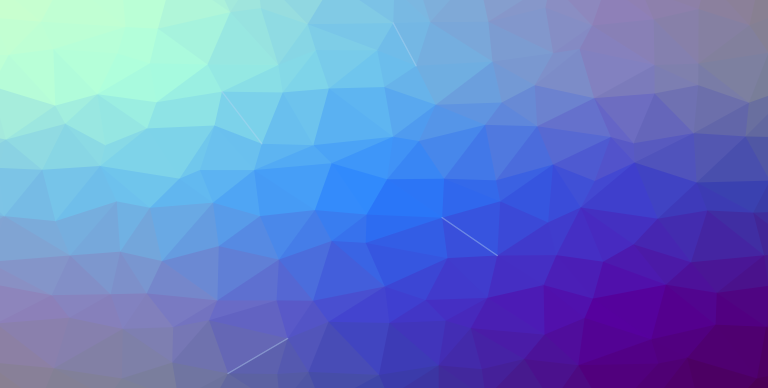
A WebGL 2 fragment shader for this background:

```glsl
#version 300 es
precision highp float;
// Low-poly gradient: a jittered lattice is split into triangles, each one
// flat-filled with the mean of a horizontal and a vertical colour ramp taken
// at its centroid. A few hairline seams glint along the triangle edges.

uniform vec2 u_resolution;
out vec4 fragColor;

const vec2 GRID = vec2(14.2, 10.0);
const vec2 OFFSET = vec2(0.0, 0.53);

vec2 hash2(vec2 p) {
    vec3 q = fract(p.xyx * vec3(0.1031, 0.1030, 0.0973));
    q += dot(q, q.yzx + 33.33);
    return fract((q.xx + q.yz) * q.zy);
}

// Mint, aqua, azure, violet and plum along 0..1
vec3 ramp(float t) {
    vec3 c = mix(vec3(0.79, 1.0, 0.81), vec3(0.67, 1.0, 0.87), clamp(t / 0.2, 0.0, 1.0));
    c = mix(c, vec3(0.15, 0.50, 1.0), clamp((t - 0.2) / 0.3, 0.0, 1.0));
    c = mix(c, vec3(0.34, 0.0, 0.63), clamp((t - 0.5) / 0.3, 0.0, 1.0));
    return mix(c, vec3(0.29, 0.0, 0.33), clamp((t - 0.8) / 0.2, 0.0, 1.0));
}

// Jittered lattice point, in units of canvas height
vec2 vertex(vec2 id, float aspect) {
    vec2 jitter = (hash2(id + 41.0) - 0.5) * vec2(0.64, 0.58);
    return (id + OFFSET + jitter) / GRID * vec2(aspect, 1.0);
}

float cross2(vec2 a, vec2 b) {
    return a.x * b.y - a.y * b.x;
}

// Signed distance to the line a-b, positive on its left
float edge(vec2 p, vec2 a, vec2 b) {
    return cross2(b - a, p - a) / length(b - a);
}

float segment(vec2 p, vec2 a, vec2 b) {
    vec2 d = b - a;
    return length(p - a - d * clamp(dot(p - a, d) / dot(d, d), 0.0, 1.0));
}

// Flat colour of a triangle, premultiplied by its edge coverage
vec4 facet(vec2 p, vec2 a, vec2 b, vec2 c, float aspect, float pixel) {
    float side = sign(cross2(b - a, c - a));
    float inside = min(min(side * edge(p, a, b), side * edge(p, b, c)), side * edge(p, c, a));
    float cover = clamp(0.5 + inside / pixel, 0.0, 1.0);
    vec2 centre = (a + b + c) / 3.0;
    vec3 colour = 0.5 * (ramp(centre.x / aspect) + ramp(1.0 - centre.y));
    return vec4(colour, 1.0) * cover;
}

void main() {
    float aspect = u_resolution.x / u_resolution.y;
    float pixel = 1.0 / u_resolution.y;
    vec2 p = gl_FragCoord.xy * pixel;
    vec2 home = floor(p / vec2(aspect, 1.0) * GRID - OFFSET);

    vec4 total = vec4(0.0);
    float seam = 0.0;
    for (int j = -1; j <= 1; j++) {
        for (int i = -1; i <= 1; i++) {
            vec2 id = home + vec2(i, j);
            vec2 a = vertex(id, aspect);
            vec2 b = vertex(id + vec2(1, 0), aspect);
            vec2 c = vertex(id + vec2(1, 1), aspect);
            vec2 d = vertex(id + vec2(0, 1), aspect);

            // Split the quad along a-c, its shorter diagonal
            if (distance(a, c) > distance(b, d)) {
                vec2 first = a;
                a = b; b = c; c = d; d = first;
            }
            total += facet(p, a, b, c, aspect, pixel);
            total += facet(p, a, c, d, aspect, pixel);

            // Rare light seams on the diagonals
            float rare = step(0.96, hash2(id + 7.0).x);
            float line = 1.0 - smoothstep(0.0003, 0.0006 + pixel, segment(p, a, c));
            seam = max(seam, rare * line);
        }
    }
    vec3 colour = total.rgb / max(total.a, 0.001);
    colour = mix(colour, vec3(0.72, 0.84, 0.95), 0.4 * seam);
    fragColor = vec4(colour, 1.0);
}
```
